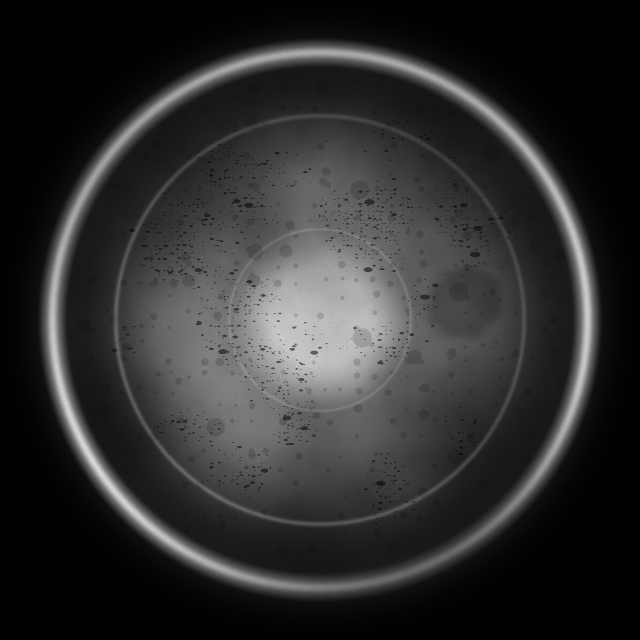
This background is drawn by a three.js fragment shader. Its source:

```glsl
varying vec2 vUv;

const vec2 CENTER = vec2(0.5);
const float OUTER_RADIUS = 0.418;
const float MIDDLE_RADIUS = 0.319;
const float INNER_RADIUS = 0.142;
const float BODY_RADIUS = 0.33;
const float BODY_LIGHT = 0.41;
const float CORE_LIGHT = 0.37;
const float CLOUD_CONTRAST = 0.30;
const float SPOT_SHADE = 0.15;
const float SPECK_SHADE = 0.52;
const float GRAIN = 0.018;
const float SOFT_EDGE = 0.0012;

float hash(vec2 p) {
  vec3 q = fract(p.xyx * 0.1031);
  q += dot(q, q.yzx + 33.33);
  return fract((q.x + q.y) * q.z);
}

vec2 hash2(vec2 p) {
  return vec2(hash(p), hash(p + 47.3));
}

float noise(vec2 p) {
  vec2 cell = floor(p);
  vec2 f = fract(p);
  f = f * f * (3.0 - 2.0 * f);
  return mix(mix(hash(cell), hash(cell + vec2(1.0, 0.0)), f.x),
             mix(hash(cell + vec2(0.0, 1.0)), hash(cell + 1.0), f.x), f.y);
}

float fbm(vec2 p) {
  float sum = 0.0;
  float amplitude = 0.5;
  for (int i = 0; i < 5; i++) {
    sum += amplitude * noise(p);
    p = p * 2.03 + 17.1;
    amplitude *= 0.5;
  }
  return sum;
}

float bell(float x, float width) {
  return exp(-x * x / (width * width));
}

float puff(vec2 p, vec2 place, float size) {
  return bell(length(p - place), size);
}

// One jittered disc per grid cell, with a chance of staying empty
float scatter(vec2 p, float cells, float chance, float size, float squash) {
  vec2 cell = floor(p * cells);
  vec2 jitter = 0.3 + 0.4 * hash2(cell + cells);
  float radius = size * mix(0.35, 1.0, pow(hash(cell + 9.7), 3.0));
  vec2 offset = p - (cell + jitter) / cells;
  offset.y *= squash;
  float present = step(hash(cell + 71.9), chance);
  return present * (1.0 - smoothstep(-SOFT_EDGE, SOFT_EDGE, length(offset) - radius));
}

// Brightness around the outer rim
float rimLight(float angle) {
  float waves = 0.60 + 0.10 * cos(2.0 * angle - 0.5) + 0.07 * cos(3.0 * angle + 1.05);
  return waves - 0.17 * exp(-5.0 * (1.0 - cos(angle + 0.87)));
}

void main() {
  vec2 p = vUv;
  vec2 d = p - CENTER;
  float r = length(d);
  float angle = atan(d.y, d.x);
  float body = exp(-pow(r / BODY_RADIUS, 4.0));

  // Clouded disc with broad light and dark patches
  float cloud = fbm(p * 6.0 + 3.0) - 0.48;
  float patches = 0.11 * puff(p, vec2(0.28, 0.47), 0.09)
                + 0.08 * puff(p, vec2(0.35, 0.33), 0.12)
                + 0.05 * puff(p, vec2(0.50, 0.73), 0.07)
                - 0.13 * puff(p, vec2(0.31, 0.70), 0.11)
                - 0.10 * puff(p, vec2(0.70, 0.69), 0.09)
                - 0.12 * puff(p, vec2(0.75, 0.33), 0.10)
                - 0.05 * puff(p, vec2(0.46, 0.20), 0.04);
  float light = body * (BODY_LIGHT + patches + CLOUD_CONTRAST * cloud);
  float blot = length(p - vec2(0.722, 0.525)) + 0.035 * (fbm(p * 22.0) - 0.5);
  light *= 1.0 - 0.24 * (1.0 - smoothstep(0.04, 0.068, blot));

  // Bright core, dimmer toward its top
  float core = 1.0 - smoothstep(0.065, 0.155, length(d - vec2(0.003, 0.003)));
  light += CORE_LIGHT * core * (1.0 - 3.5 * max(d.y, 0.0));

  // Pale round spots
  float spots = max(scatter(p, 19.0, 0.30, 0.015, 1.0), scatter(p + 0.013, 41.0, 0.35, 0.007, 1.0));
  spots = max(spots, 1.0 - smoothstep(0.014, 0.016, length(p - vec2(0.566, 0.472))));
  light *= 1.0 - SPOT_SHADE * spots;

  // Flattened dark specks gathered in clusters
  float inside = 1.0 - smoothstep(0.29, 0.35, r);
  float cluster = smoothstep(0.48, 0.80, noise(p * 15.0 + 5.0) + 0.12 * smoothstep(-0.05, 0.12, d.y));
  float chance = cluster * inside * (1.0 - 0.6 * core);
  float specks = scatter(p, 150.0, 0.45 * chance, 0.0024, 1.7);
  specks = max(specks, scatter(p + 0.021, 95.0, 0.45 * chance, 0.0037, 1.8));
  specks = max(specks, scatter(p + 0.037, 48.0, 0.28 * chance, 0.0085, 1.9));
  light *= 1.0 - SPECK_SHADE * specks;

  // Thin inner rings
  light += (0.15 + 0.05 * cos(angle + 2.3)) * bell(r - MIDDLE_RADIUS, 0.0038);
  light += 0.075 * bell(r - INNER_RADIUS, 0.0022);

  // Outer rim: bright line, soft shoulder and faint halo
  float rimOffset = r - OUTER_RADIUS;
  float shoulder = 1.0 - smoothstep(0.012, 0.025, abs(rimOffset));
  light += rimLight(angle) * (0.74 * bell(rimOffset, 0.009) + 0.27 * shoulder);
  light += 0.055 * bell(rimOffset, 0.042);

  // Fine grain follows the light
  light *= 1.0 + 2.0 * GRAIN * (noise(p * 420.0) - 0.5);
  gl_FragColor = vec4(vec3(clamp(light, 0.0, 1.0)), 1.0);
}
```
